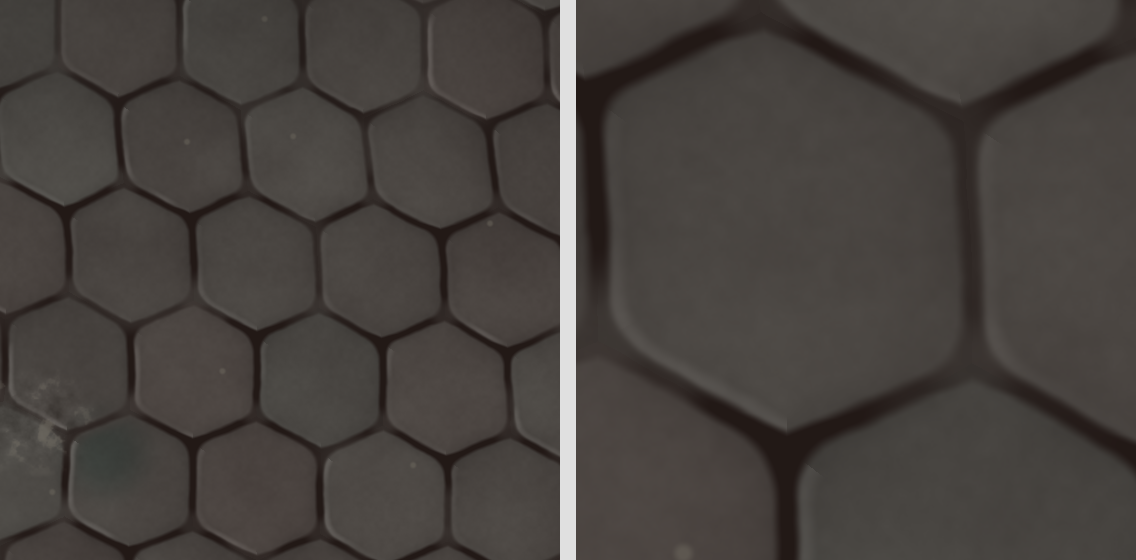
Left: the whole. Right: its middle third, enlarged.
This texture is drawn by a three.js fragment shader. Its source:

```glsl
// Worn hexagonal clay pavers in staggered rows, seen at a slight tilt.
// A skewed hex lattice gives each paver its cell and edge distance, from which
// the dark joints, lit bevels, tint and scattered wear are shaded.

#define COLUMN_STEP 0.2229
#define ROW_STEP 0.2009
#define ROW_TILT 0.064
#define TAPER 0.055
#define JOINT_WIDTH 0.027
#define EDGE_WOBBLE 0.035
#define BEVEL_LIGHT 0.095
#define GRAIN 0.022

varying vec2 vUv;

const vec2 SLANT = vec2(0.433, 0.9);      // normal of the sloping sides
const vec2 PERIOD = vec2(1.0, 1.732);
const vec3 CLAY_RED = vec3(0.284, 0.251, 0.238);
const vec3 CLAY_GREY = vec3(0.302, 0.293, 0.276);
const vec3 JOINT = vec3(0.135, 0.098, 0.088);
const vec3 DUST = vec3(0.43, 0.41, 0.37);

float hash(vec2 p) {
  vec3 q = fract(vec3(p.xyx) * 0.1031);
  q += dot(q, q.yzx + 33.33);
  return fract((q.x + q.y) * q.z);
}

float noise(vec2 p) {
  vec2 i = floor(p), f = fract(p);
  f = f * f * (3.0 - 2.0 * f);
  return mix(mix(hash(i), hash(i + vec2(1, 0)), f.x),
             mix(hash(i + vec2(0, 1)), hash(i + vec2(1, 1)), f.x), f.y);
}

float fbm(vec2 p) {
  float sum = 0.0, amp = 0.5;
  for (int i = 0; i < 4; i++) {
    sum += amp * noise(p);
    p = p * 2.03 + 17.1;
    amp *= 0.5;
  }
  return sum;
}

float hexRadius(vec2 p) {
  p = abs(p);
  return max(p.x, dot(p, SLANT));
}

// Offset from the nearest paver centre (xy) and that centre (zw)
vec4 hexCell(vec2 q) {
  vec2 a = floor(q / PERIOD + 0.5) * PERIOD;
  vec2 b = (floor(q / PERIOD) + 0.5) * PERIOD;
  vec2 c = hexRadius(q - a) < hexRadius(q - b) ? a : b;
  return vec4(q - c, c);
}

// Distance inwards from the paver side, with softened corners
float edgeDistance(vec2 p) {
  p = abs(p);
  float slope = dot(p, SLANT);
  float k = max(0.1 - abs(p.x - slope), 0.0);
  return 0.5 - max(p.x, slope) - 2.5 * k * k - 0.3 * max(p.y - 0.47, 0.0);
}

// Canvas to lattice: tapered columns, leaning upper rows
vec2 toLattice(vec2 uv) {
  float lean = 0.028 * smoothstep(0.5, 0.8, uv.y);
  float column = COLUMN_STEP * (1.0 - TAPER * (uv.y - 0.5));
  float row = uv.y + ROW_TILT * (uv.x - 0.5) - 0.526;
  return vec2((uv.x - 0.4583 + lean) / column, row / ROW_STEP * 0.866);
}

void main() {
  vec2 uv = vUv;
  vec2 q = toLattice(uv);
  q += EDGE_WOBBLE * (vec2(fbm(uv * 15.0), fbm(uv * 15.0 + 40.0)) - 0.47);
  vec4 cell = hexCell(q);
  vec2 p = cell.xy;
  vec2 id = floor(cell.zw * vec2(2.0, 1.1548) + 0.5) + 50.0;
  float edge = edgeDistance(p);

  // Clay tint per paver, stains and grain
  float blotch = fbm(uv * 9.0 + id * 3.7);
  float grey = clamp(hash(id) * 0.85 + 0.45 * (0.6 - uv.x) + 0.4 * (blotch - 0.3), 0.0, 1.0);
  vec3 color = mix(CLAY_RED, CLAY_GREY, grey);
  color *= 0.96 + 0.08 * hash(id + 7.0) + 0.16 * (blotch - 0.47);
  color *= 1.0 - 0.06 * dot(p, vec2(0.5, 1.0));
  color += GRAIN * (fbm(uv * 110.0) - 0.47);

  // Crumbled patch at lower left and damp stain beside it
  float chips = fbm(uv * 38.0);
  float worn = 1.0 - smoothstep(0.03, 0.12, length((uv - vec2(0.06, 0.25)) * vec2(0.8, 1.0)));
  float damp = 1.0 - smoothstep(0.02, 0.11, length(uv - vec2(0.19, 0.19)));
  color = mix(color, color * vec3(0.78, 0.88, 0.87), damp * smoothstep(0.0, 0.12, edge));
  color += worn * 0.22 * (chips - 0.45);

  // Joints, partly filled with dust above each paver
  float crown = length(hexCell(q - vec2(0.0, 0.56)).xy);
  float depth = mix(0.55, 1.1, smoothstep(0.25, 0.65, noise(uv * 11.0)));
  depth *= 1.0 - 0.5 * (1.0 - smoothstep(0.04, 0.17, crown));
  depth *= (1.0 - 0.3 * smoothstep(0.55, 1.0, uv.y)) * (1.0 - 0.65 * worn);
  float joint = 1.0 - smoothstep(JOINT_WIDTH * 0.3, JOINT_WIDTH * 1.7, edge);
  float shade = exp(-max(edge, 0.0) * 19.0);
  color *= 1.0 - 0.22 * shade * depth;
  color = mix(color, JOINT, min(joint * depth, 1.0));

  // Light caught on left and lower-left bevels
  vec2 normal = abs(p.x) > dot(abs(p), SLANT) ? vec2(sign(p.x), 0.0) : sign(p) * SLANT;
  float lit = max(dot(normal, vec2(-0.9, -0.45)), 0.0);
  float bevel = smoothstep(0.02, 0.042, edge) * (1.0 - smoothstep(0.045, 0.085, edge));
  float glint = 0.25 + 1.1 * smoothstep(0.35, 0.8, noise(uv * 17.0 + 9.0)) * hash(id + 3.0);
  color += BEVEL_LIGHT * bevel * lit * glint;

  // Pale specks and joint crumbs
  vec2 speckCell = floor(uv * 14.0);
  vec2 speckAt = 0.25 + 0.5 * vec2(hash(speckCell + 5.0), hash(speckCell + 11.0));
  float speck = 1.0 - smoothstep(0.03, 0.11, length(fract(uv * 14.0) - speckAt));
  color = mix(color, DUST, 0.5 * speck * step(0.95, hash(speckCell + 23.0)));
  color = mix(color, DUST, 0.55 * worn * smoothstep(0.57, 0.72, chips));

  color *= 1.0 - 0.12 * smoothstep(0.65, 1.0, uv.y);
  gl_FragColor = vec4(color, 1.0);
}
```
